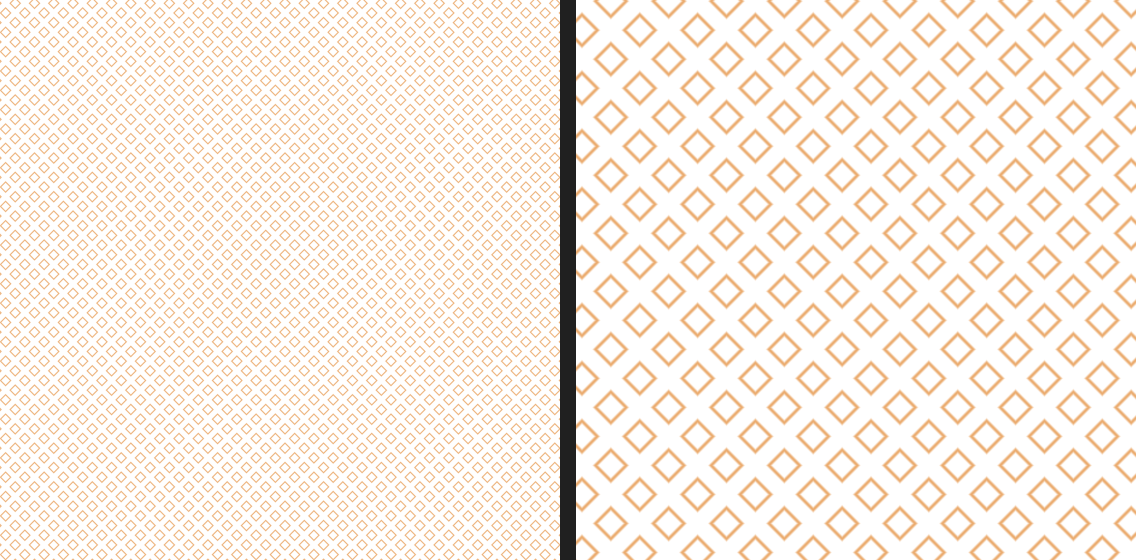
Left: the whole. Right: its middle third, enlarged.
This pattern is drawn by a WebGL 1 fragment shader. Its source:

```glsl
precision highp float;
// Staggered grid of small thin orange diamond outlines on white.

uniform vec2 u_resolution;

const vec2 REPEATS = vec2(29.06, 28.95);  // cells across and down
const vec2 PHASE = vec2(0.79, 0.78);      // centre of the first diamond, in cells
const float RADIUS = 0.265;               // centre to middle of the line, in cells
const float LINE_WIDTH = 0.074;           // line width along an axis, in cells
const float SOFTNESS = 0.0016;            // edge blur, as a share of the canvas
const vec3 PAPER = vec3(1.0);
const vec3 INK = vec3(0.92, 0.67, 0.43);
const int SAMPLES = 4;                    // samples per pixel along each axis

// Turns the plane by 45 degrees so the staggered diamonds form a square grid.
vec2 diagonalGrid(vec2 p) {
  return fract(vec2(p.x + p.y, p.x - p.y) + 0.5) - 0.5;
}

// Signed distance to a square outline.
float squareOutline(vec2 p, float radius, float width) {
  vec2 a = abs(p);
  return abs(max(a.x, a.y) - radius) - 0.5 * width;
}

// Coverage of a shape with an edge of the given softness.
float coverage(float distance, float softness) {
  return 1.0 - smoothstep(-0.5 * softness, 0.5 * softness, distance);
}

// Amount of ink at a point of the canvas.
float diamondInk(vec2 uv, float softness) {
  vec2 cell = uv * REPEATS - PHASE;
  float outline = squareOutline(diagonalGrid(cell), RADIUS, LINE_WIDTH);
  // The diagonal axes are longer by the square root of two.
  return coverage(outline, softness * REPEATS.x * sqrt(2.0));
}

void main() {
  float size = min(u_resolution.x, u_resolution.y);
  float count = float(SAMPLES);

  // Average over the pixel so that no beat appears between grid and pixels.
  float ink = 0.0;
  for (int j = 0; j < SAMPLES; j++) {
    for (int i = 0; i < SAMPLES; i++) {
      vec2 offset = (vec2(float(i), float(j)) + 0.5) / count - 0.5;
      ink += diamondInk((gl_FragCoord.xy + offset) / size, SOFTNESS);
    }
  }
  ink /= count * count;

  gl_FragColor = vec4(mix(PAPER, INK, ink), 1.0);
}
```
